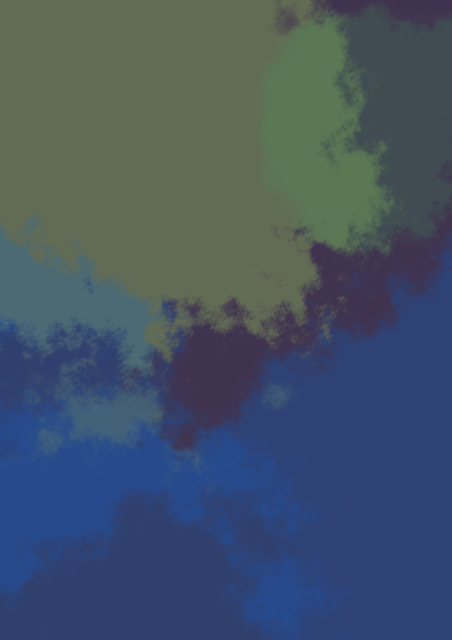
Give the GLSL for this background, as a WebGL 2 fragment shader.

```glsl
#version 300 es
precision highp float;
// Painterly clouds of olive, green and teal over deep blue, split by a violet band.
// Each colour is a simple region given by a signed field; fractal noise
// frays its border, and the regions are laid over one another in turn.

uniform vec2 u_resolution;
out vec4 fragColor;

float hash(vec2 p) {
    return fract(sin(dot(p, vec2(127.1, 311.7))) * 43758.545);
}

float valueNoise(vec2 p) {
    vec2 i = floor(p), f = fract(p);
    f = f * f * (3.0 - 2.0 * f);
    return mix(mix(hash(i), hash(i + vec2(1, 0)), f.x),
               mix(hash(i + vec2(0, 1)), hash(i + vec2(1, 1)), f.x), f.y);
}

// Fractal noise centred on zero, turned at each octave to hide the grid
float fbm(vec2 p) {
    float sum = 0.0, amp = 0.5;
    for (int i = 0; i < 6; i++) {
        sum += amp * (2.0 * valueNoise(p) - 1.0);
        p = mat2(1.6, 1.2, -1.2, 1.6) * p + 7.3;
        amp *= 0.7;
    }
    return sum;
}

// Coverage of a region (field > 0) whose border is frayed by noise
float cover(float field, float rough, float soft, vec2 p, float seed) {
    return smoothstep(-soft, soft, field + rough * fbm(p * 14.0 + seed * 17.0));
}

void main() {
    // Unit is the canvas height
    vec2 p = gl_FragCoord.xy / u_resolution.y;
    float x = p.x, y = p.y;

    vec3 olive = vec3(0.385, 0.42, 0.33);
    vec3 green = vec3(0.355, 0.465, 0.33);
    vec3 slate = vec3(0.25, 0.30, 0.32);
    vec3 teal = vec3(0.295, 0.415, 0.455);
    vec3 violet = vec3(0.25, 0.20, 0.31);
    vec3 navy = vec3(0.18, 0.26, 0.46);
    vec3 blue = vec3(0.15, 0.29, 0.55);
    vec3 indigo = vec3(0.19, 0.25, 0.43);

    // Lower half: bright blue at left, indigo hill at the foot
    float blueField = min(0.48 - x, 0.35 - y - 0.82 * (x - 0.286));
    vec3 low = mix(navy, blue, cover(blueField, 0.10, 0.055, p, 1.0));
    float hill = min(0.06 + 0.63 * x - y, 0.23 - 0.4 * (x - 0.27) - y);
    hill = min(hill, 0.405 - x);
    low = mix(low, indigo, cover(hill, 0.09, 0.045, p, 2.0));

    // Dark haze under the teal, then pale flecks
    float haze = min(0.06 - abs(y - 0.425), 0.30 - x);
    low = mix(low, indigo, cover(haze, 0.09, 0.04, p, 3.0));
    float fleck = 0.045 - length((p - vec2(0.20, 0.355)) * vec2(0.65, 1.2));
    low = mix(low, teal, 0.75 * cover(fleck, 0.12, 0.06, p, 4.0));

    // Violet band under the rising horizon, thinning into the blue below
    float horizon = 0.455 + 0.6 * max(0.0, x - 0.3);
    float thickness = 0.12 + 0.27 * max(0.0, 0.48 - x);
    float band = min(y - horizon + thickness, 1.3 * (x - 0.26));
    low = mix(low, violet, cover(band, 0.10, 0.05, p, 5.0));
    float spot = 0.012 - length(p - vec2(0.436, 0.388));
    low = mix(low, teal, 0.7 * cover(spot, 0.035, 0.02, p, 6.0));
    spot = 0.006 - length(p - vec2(0.243, 0.345));
    low = mix(low, olive, 0.6 * cover(spot, 0.04, 0.02, p, 7.0));

    // Upper half: olive, a curved green bank, slate and a violet corner
    float bank = x - 0.405 - 3.0 * (y - 0.8) * (y - 0.8);
    vec3 high = mix(olive, green, cover(bank, 0.03, 0.025, p, 8.0));
    float slateField = x - 0.545 - 0.3 * max(0.0, 0.8 - y);
    high = mix(high, slate, cover(slateField, 0.09, 0.035, p, 9.0));
    float corner = min(y - 0.965 + 0.12 * (x - 0.6), x - 0.51);
    high = mix(high, violet, cover(corner, 0.05, 0.025, p, 10.0));
    float smudge = 0.005 - length(p - vec2(0.456, 0.96));
    high = mix(high, violet, 0.6 * cover(smudge, 0.06, 0.03, p, 11.0));

    // Teal wedge on the left
    float wedge = min(0.65 - 0.5 * x - y, 0.245 - x);
    high = mix(high, teal, cover(wedge, 0.045, 0.015, p, 12.0));

    // Ragged horizon joins the halves
    vec3 colour = mix(low, high, cover(y - horizon, 0.13, 0.05, p, 13.0));
    fragColor = vec4(colour, 1.0);
}
```
